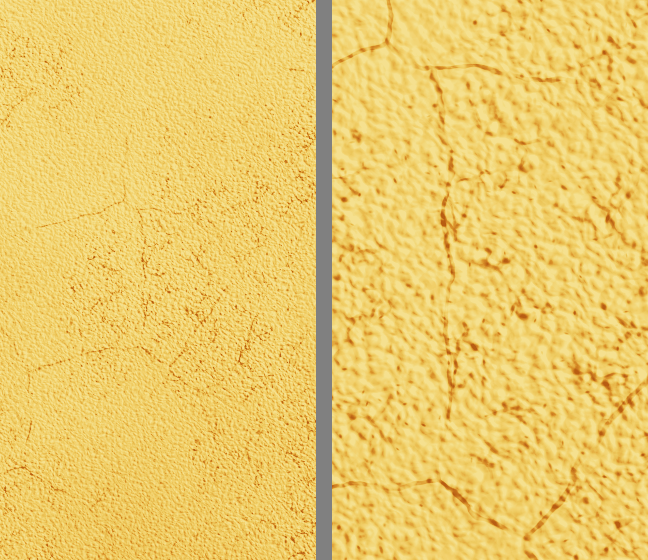
Left: the whole. Right: its middle third, enlarged.
Write a Shadertoy shader that draws this texture.

```glsl
const vec3 RUST   = vec3(0.72, 0.36, 0.07);
const vec3 AMBER  = vec3(0.86, 0.58, 0.17);
const vec3 OCHRE  = vec3(0.91, 0.72, 0.29);
const vec3 GOLD   = vec3(0.93, 0.79, 0.37);
const vec3 STRAW  = vec3(0.95, 0.82, 0.43);
const vec3 BUTTER = vec3(0.95, 0.85, 0.49);
const vec3 CREAM  = vec3(0.96, 0.88, 0.56);

vec2 hash22(vec2 p) {
    vec3 q = fract(p.xyx * vec3(0.1031, 0.1030, 0.0973));
    q += dot(q, q.yzx + 33.33);
    return fract((q.xx + q.yz) * q.zy);
}

mat2 rotation(float angle) {
    float c = cos(angle), s = sin(angle);
    return mat2(c, s, -s, c);
}

// Layered sines, roughly -1 to 1
float waves(vec2 p) {
    float sum = 0.0, amplitude = 0.55;
    for (int i = 0; i < 4; i++) {
        sum += amplitude * sin(p.x + 1.6 * sin(p.y + float(i)));
        p = rotation(1.1) * p * 1.93 + 2.7;
        amplitude *= 0.55;
    }
    return sum;
}

// Distance to the nearest scattered point
float cellDistance(vec2 p) {
    vec2 base = floor(p);
    float nearest = 8.0;
    for (int y = -1; y <= 1; y++)
    for (int x = -1; x <= 1; x++) {
        vec2 cell = base + vec2(x, y);
        vec2 d = cell + hash22(cell) - p;
        nearest = min(nearest, dot(d, d));
    }
    return sqrt(nearest);
}

// Distance to the border between cells
float cellBorder(vec2 p) {
    vec2 base = floor(p), closest = vec2(8.0);
    for (int y = -1; y <= 1; y++)
    for (int x = -1; x <= 1; x++) {
        vec2 cell = base + vec2(x, y);
        vec2 d = cell + hash22(cell) - p;
        if (dot(d, d) < dot(closest, closest)) closest = d;
    }
    float border = 8.0;
    for (int y = -2; y <= 2; y++)
    for (int x = -2; x <= 2; x++) {
        vec2 cell = base + vec2(x, y);
        vec2 d = cell + hash22(cell) - p;
        vec2 gap = d - closest;
        if (dot(gap, gap) > 1e-5)
            border = min(border, dot(0.5 * (closest + d), normalize(gap)));
    }
    return border;
}

// Side-lit grain: slope of the cellular height
float relief(vec2 p, vec2 light) {
    return cellDistance(p + light) - cellDistance(p);
}

// Small elongated holes; density is the share of occupied cells
float pits(vec2 p, float density) {
    vec2 base = floor(p);
    float depth = 0.0;
    for (int y = -1; y <= 1; y++)
    for (int x = -1; x <= 1; x++) {
        vec2 cell = base + vec2(x, y);
        vec2 place = hash22(cell + 19.0), shape = hash22(cell + 57.0);
        vec2 d = rotation(0.8 + 2.4 * (shape.x - 0.5)) * (p - cell - place);
        d.y *= mix(1.2, 2.4, place.x);
        float size = mix(0.22, 0.55, shape.y * shape.y);
        float present = smoothstep(0.0, 0.3, density - hash22(cell + 91.0).x);
        depth = max(depth, present * (1.0 - smoothstep(0.1, 1.0, length(d) / size)));
    }
    return depth;
}

// Short curled scratches along small cell borders
float grooves(vec2 p, float scale, float width) {
    float d = cellBorder(p * scale + 0.35 * waves(p * scale * 1.5)) / scale;
    float shown = smoothstep(0.1, 0.6, waves(p * scale * 1.3 + 6.0));
    return shown * (1.0 - smoothstep(0.2 * width, width, d));
}

// Jagged, broken hairlines
float cracks(vec2 p, float scale, float width, float pixel) {
    vec2 bend = vec2(waves(p * 9.0), waves(p * 9.0 + 5.2));
    vec2 jag = vec2(waves(p * 55.0), waves(p * 55.0 + 3.1));
    float d = cellBorder((p + 0.02 * bend + 0.004 * jag) * scale) / scale;
    float shown = smoothstep(-0.35, 0.25, waves(p * 4.0 + 1.3));
    float broken = smoothstep(-1.1, 0.2, waves(p * 42.0));
    return shown * broken * (1.0 - smoothstep(width - pixel, width + pixel, d));
}

float ramp(float low, float high, float x) {
    return clamp((x - low) / (high - low), 0.0, 1.0);
}

vec3 plasterColor(float tone) {
    vec3 c = mix(RUST, AMBER, ramp(-4.6, -2.6, tone));
    c = mix(c, OCHRE, ramp(-2.6, -1.65, tone));
    c = mix(c, GOLD, ramp(-1.65, -0.68, tone));
    c = mix(c, STRAW, ramp(-0.68, 0.15, tone));
    c = mix(c, BUTTER, ramp(0.15, 0.95, tone));
    return mix(c, CREAM, ramp(0.95, 1.75, tone));
}

void mainImage(out vec4 fragColor, in vec2 fragCoord) {
    vec2 p = fragCoord / iResolution.x;
    float height = fragCoord.y / iResolution.y;
    float pixel = 1.0 / iResolution.x;
    float rough = smoothstep(-0.4, 0.7, waves(p * 4.5 + 4.0));

    // Broad shading, paler toward the top
    float tone = 0.2 + 1.1 * (height - 0.5) + 0.35 * waves(p * 3.5 + 8.0);

    // Diagonal grain in two sizes
    vec2 grain = rotation(0.75) * (p + 0.004 * waves(p * 30.0));
    grain.x *= 0.75;
    float slope = 3.6 * relief(grain * 92.0, vec2(0.1, 0.5));
    slope += 2.2 * relief(grain * 150.0 + 7.0, vec2(0.1, 0.5));
    tone += slope * mix(0.85, 1.15, rough);

    // Pits and scratches with a lit rim, and a few deep holes
    float density = mix(0.22, 0.6, rough);
    tone -= 2.6 * pits(p * 62.0, density);
    tone += 0.8 * pits((p + vec2(-0.004, 0.006)) * 62.0, density);
    tone -= 2.3 * mix(0.3, 1.0, rough) * grooves(p, 32.0, 0.0045);
    tone -= 12.0 * pits(p * 26.0 + 3.0, 0.04);

    tone -= 2.7 * cracks(p, 2.6, 0.0026, pixel);
    fragColor = vec4(plasterColor(tone), 1.0);
}
```
